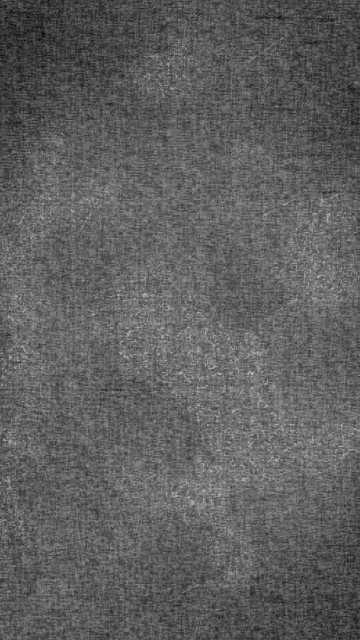
Give the GLSL for this texture, as a Shadertoy shader.

```glsl
#define BASE_GRAY 0.372
#define CLOUD_DEPTH 0.20
#define WEFT_DEPTH 0.15
#define WARP_DEPTH 0.11
#define GRAIN_DEPTH 0.17
#define WEAVE_COUNT 440.0
#define WORN_LIGHT 0.05
#define FLECK_LIGHT 0.17
#define EDGE_SHADE 0.09
#define CREASE_SHADE 0.07
#define SCRATCH_COUNT 7

float hash(vec2 p) {
    return fract(sin(dot(p, vec2(127.1, 311.7))) * 43758.545);
}

float noise(vec2 p) {
    vec2 cell = floor(p), f = fract(p);
    f = f * f * (3.0 - 2.0 * f);
    float low = mix(hash(cell), hash(cell + vec2(1, 0)), f.x);
    float high = mix(hash(cell + vec2(0, 1)), hash(cell + vec2(1, 1)), f.x);
    return mix(low, high, f.y);
}

float fbm(vec2 p) {
    float sum = 0.0, amplitude = 0.5;
    for (int i = 0; i < 5; i++) {
        sum += amplitude * noise(p);
        p = mat2(0.8, 0.6, -0.6, 0.8) * p * 2.03 + 17.3;
        amplitude *= 0.5;
    }
    return sum / 0.97;
}

// Uneven threads: short dashes along each direction plus loose grain
float weave(vec2 p) {
    vec2 q = p * WEAVE_COUNT;
    float weft = noise(q * vec2(0.3, 1.0)) - 0.5;
    float warp = noise(q * vec2(1.0, 0.25) + 61.0) - 0.5;
    float grain = noise(q * 1.05 + 137.0) - 0.5;
    return WEFT_DEPTH * weft + WARP_DEPTH * warp + GRAIN_DEPTH * grain;
}

// Darkened rim, strongest at the upper left
float edgeShade(vec2 p, vec2 size) {
    vec2 fromCenter = 2.0 * p / size - 1.0;
    float rim = smoothstep(0.75, 1.4, length(fromCenter));
    float top = smoothstep(0.7, 1.0, p.y);
    float corner = exp(-12.0 * dot(p - vec2(0.04, 0.94), p - vec2(0.04, 0.94)) / 0.35);
    return EDGE_SHADE * (rim + 0.3 * top + 0.6 * corner);
}

// Thin broken scratches rising to the right
float scratches(vec2 p, vec2 size) {
    float light = 0.0;
    for (int i = 0; i < SCRATCH_COUNT; i++) {
        float id = float(i);
        vec2 start = size * vec2(hash(vec2(id, 3.0)), hash(vec2(id, 8.0)));
        float angle = mix(0.45, 1.1, hash(vec2(id, 5.0)));
        vec2 along = vec2(cos(angle), sin(angle));
        float len = mix(0.03, 0.09, hash(vec2(id, 11.0)));
        vec2 d = p - start;
        float t = clamp(dot(d, along), 0.0, len);
        float dist = length(d - along * t);
        float broken = smoothstep(0.3, 0.6, noise(p * 130.0 + id));
        light = max(light, broken * (1.0 - smoothstep(0.0004, 0.0018, dist)));
    }
    return light;
}

void mainImage(out vec4 fragColor, in vec2 fragCoord) {
    vec2 p = fragCoord / iResolution.y;
    vec2 size = vec2(iResolution.x / iResolution.y, 1.0);

    // Broad stains and faint vertical streaks
    float gray = BASE_GRAY + CLOUD_DEPTH * (fbm(p * vec2(4.0, 5.0) + 4.7) - 0.5);
    gray += 0.045 * (fbm(p * vec2(45.0, 5.0) + 31.0) - 0.5);
    gray -= edgeShade(p, size);

    // Rubbed patches with pale flecks, denser near the middle
    vec2 middle = (p - size * vec2(0.48, 0.43)) / vec2(0.24, 0.13);
    float patchField = fbm(p * vec2(8.0, 9.0) + 52.0) + 0.14 * exp(-dot(middle, middle));
    float worn = smoothstep(0.5, 0.76, patchField);
    float fleck = smoothstep(0.66, 0.9, noise(p * 330.0 + 9.0));
    float stray = smoothstep(0.93, 0.99, noise(p * 210.0 + 77.0));
    gray += worn * (WORN_LIGHT + FLECK_LIGHT * fleck) + 0.12 * stray;

    // Fine horizontal creases, appearing in places
    float crease = smoothstep(0.78, 0.95, noise(p * vec2(16.0, 210.0) + 23.0));
    gray -= CREASE_SHADE * crease * smoothstep(0.45, 0.7, fbm(p * 6.0 + 88.0));

    gray += weave(p);
    gray += 0.13 * scratches(p, size);
    fragColor = vec4(vec3(clamp(gray, 0.0, 1.0)), 1.0);
}
```
